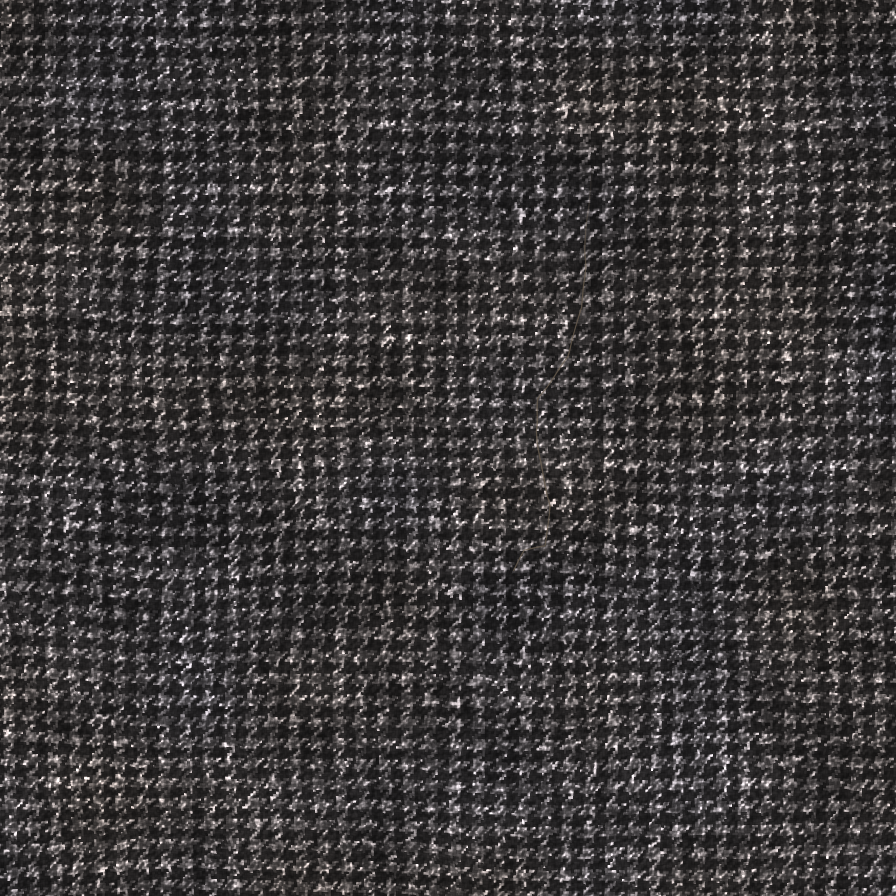
This texture is drawn by a Shadertoy shader. Its source:

```glsl
// Dark grey wool houndstooth: a 2/2 twill of light and dark yarns, with one stray hair.

float hash(vec2 p) {
    return fract(sin(dot(p, vec2(12.9898, 78.233))) * 43758.5453);
}

float noise(vec2 p) {
    vec2 i = floor(p), f = fract(p);
    f = f * f * (3.0 - 2.0 * f);
    return mix(mix(hash(i), hash(i + vec2(1, 0)), f.x),
               mix(hash(i + vec2(0, 1)), hash(i + vec2(1, 1)), f.x), f.y);
}

float segmentDistance(vec2 p, vec2 a, vec2 b) {
    vec2 ab = b - a;
    return length(p - a - ab * clamp(dot(p - a, ab) / dot(ab, ab), 0.0, 1.0));
}

vec3 cloth(vec2 uv) {
    // Slight waviness of the yarns, then 40 x 42 checks of eight yarns each
    vec2 wave = vec2(noise(uv * 5.0), noise(uv * 5.0 + 31.0)) - 0.5;
    vec2 yarns = uv * vec2(40, 42) * 8.0 + wave * 5.0;
    yarns += 0.9 * (vec2(noise(uv * 90.0), noise(uv * 90.0 + 57.0)) - 0.5);
    vec2 id = floor(yarns), f = fract(yarns) - 0.5;

    // Twill order decides which yarn lies on top; four light, four dark
    bool warpOnTop = mod(id.x - id.y, 4.0) < 2.0;
    float index = warpOnTop ? id.x : id.y;
    float across = warpOnTop ? f.x : f.y;
    float isLight = step(mod(index, 8.0), 3.5);

    // Melange flecks, drawn out along the twill
    vec2 grain = vec2(uv.x + uv.y, uv.y - uv.x) * vec2(150, 250);
    float fleck = 0.35 * hash(id) + 0.65 * noise(grain);
    fleck = clamp(0.5 + 1.35 * (fleck - 0.5), 0.0, 1.0);
    float lightYarn = 0.19 + 0.72 * pow(fleck, 2.6);
    float darkYarn = 0.08 + 0.09 * fleck;
    float shade = mix(darkYarn, lightYarn, isLight);

    // Round yarns, uneven bundles and broad wear
    shade *= 1.08 - 0.85 * across * across;
    vec2 bundle = floor(yarns / 8.0);
    shade *= 0.88 + 0.12 * hash(vec2(bundle.y, 3.0)) + 0.12 * hash(vec2(bundle.x, 8.0));
    shade *= 0.84 + 0.32 * noise(uv * vec2(14, 22));
    shade *= 1.05 - 0.08 * uv.y;

    // Cool shadows, with some warmer patches
    vec3 tint = mix(vec3(0.98, 0.95, 0.99), vec3(1.04, 0.97, 0.94), noise(uv * 9.0 + 12.0));
    return shade * tint;
}

void mainImage(out vec4 fragColor, in vec2 fragCoord) {
    // Average 3 x 3 samples to smooth the yarn edges
    vec3 color = vec3(0);
    for (int i = 0; i < 9; i++) {
        vec2 offset = (vec2(i % 3, i / 3) - 1.0) / 3.0;
        color += cloth((fragCoord + offset) / iResolution.xy) / 9.0;
    }

    // Stray hair as a thin bent line
    vec2 uv = fragCoord / iResolution.xy;
    vec2 bends[10] = vec2[10](
        vec2(0.664, 0.84), vec2(0.655, 0.74), vec2(0.650, 0.658), vec2(0.633, 0.602),
        vec2(0.601, 0.555), vec2(0.598, 0.519), vec2(0.614, 0.435), vec2(0.608, 0.391),
        vec2(0.585, 0.386), vec2(0.574, 0.364));
    vec2 p = uv + 0.003 * (vec2(noise(uv * 40.0), noise(uv * 40.0 + 9.0)) - 0.5);
    float d = 1.0;
    for (int i = 0; i < 9; i++) d = min(d, segmentDistance(p, bends[i], bends[i + 1]));
    float pixel = 1.0 / iResolution.y;
    float hair = 1.0 - smoothstep(0.0006 - 0.5 * pixel, 0.0006 + 0.7 * pixel, d);
    hair *= 0.75 * smoothstep(0.84, 0.68, uv.y);
    color = mix(color, vec3(0.42, 0.37, 0.31), hair);

    fragColor = vec4(color, 1.0);
}
```
